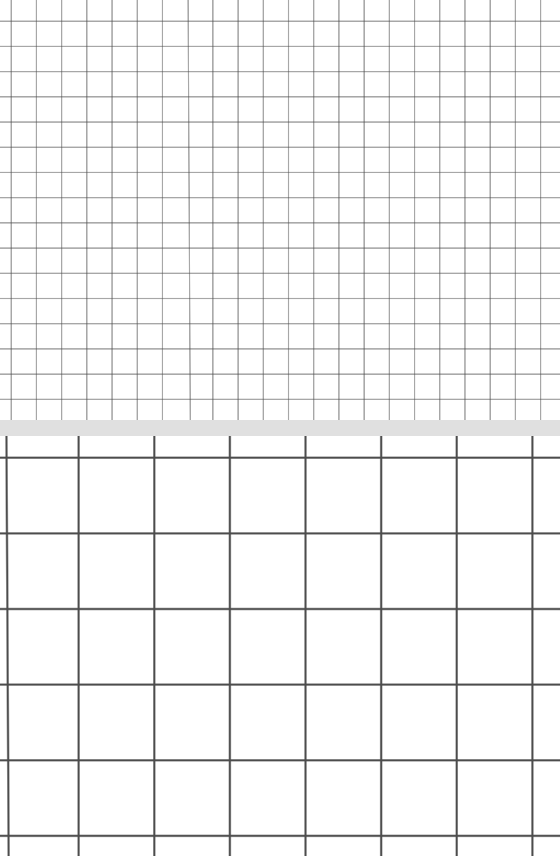
Top, the full canvas; bottom, a detail of the centre.
Write a Shadertoy shader that draws this pattern.

```glsl
// Fine grey square grid on white paper, with one slightly slanted vertical rule.

const float PITCH = 0.06002;                 // line spacing, in canvas heights
const vec2  FIRST_LINE = vec2(0.0267, 0.0492);
const float LINE_WIDTH = 0.00165;
const float SLANTED_COLUMN = 7.0;
const vec3  PAPER = vec3(1.0);
const vec3  INK = vec3(0.30);

// Index of the grid line nearest to a coordinate.
float nearestLine(float coord, float first, float pitch) {
    return floor((coord - first) / pitch + 0.5);
}

// Box-filtered coverage of a line at a signed distance from its centre.
float lineCoverage(float dist, float width, float filterWidth) {
    float lo = max(dist - 0.5 * filterWidth, -0.5 * width);
    float hi = min(dist + 0.5 * filterWidth, 0.5 * width);
    return max(hi - lo, 0.0) / filterWidth;
}

// Sideways drift of the slanted rule, zero for every other column.
float columnDrift(float column, float height) {
    float slanted = 1.0 - step(0.5, abs(column - SLANTED_COLUMN));
    return slanted * mix(0.0062, 0.0010, height);
}

void mainImage(out vec4 fragColor, in vec2 fragCoord) {
    vec2 p = fragCoord / iResolution.y;
    float filterWidth = 1.4 / iResolution.y;

    // Distances to the closest vertical and horizontal rules
    float column = nearestLine(p.x, FIRST_LINE.x, PITCH);
    float row = nearestLine(p.y, FIRST_LINE.y, PITCH);
    float dx = p.x - FIRST_LINE.x - column * PITCH - columnDrift(column, p.y);
    float dy = p.y - FIRST_LINE.y - row * PITCH;

    // Ink over paper
    float vertical = lineCoverage(dx, LINE_WIDTH, filterWidth);
    float horizontal = lineCoverage(dy, LINE_WIDTH, filterWidth);
    float ink = 1.0 - (1.0 - vertical) * (1.0 - horizontal);
    fragColor = vec4(mix(PAPER, INK, ink), 1.0);
}
```
